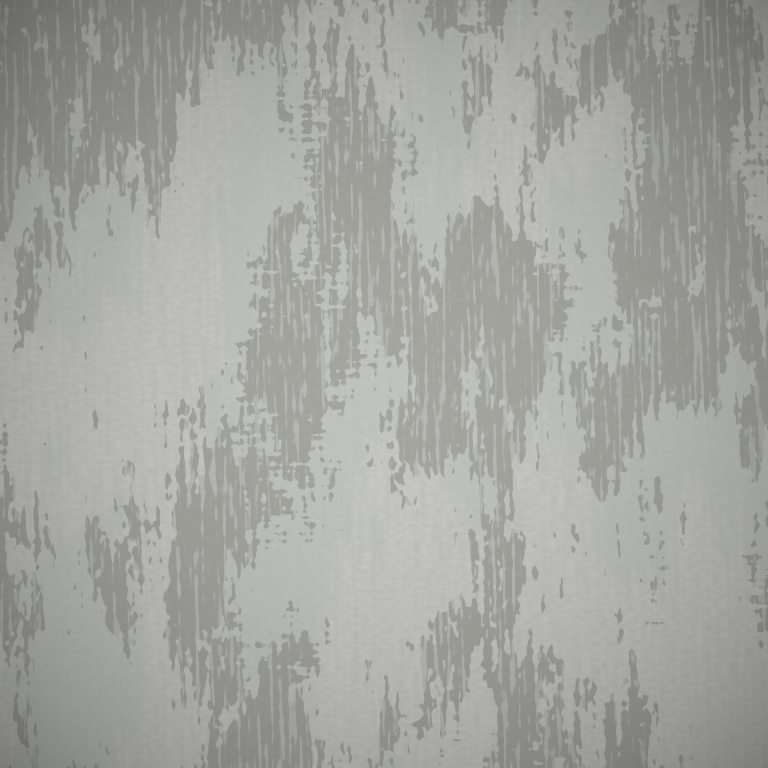
Reproduce this texture procedurally as a WebGL 2 fragment shader.

```glsl
#version 300 es
precision highp float;
// Weathered grey plaster: pale film worn away in ragged vertical streaks, with a vignette.

#define PALE_GREEN vec3(0.748, 0.765, 0.745)
#define PALE_LILAC vec3(0.775, 0.775, 0.768)
#define WORN_GREY vec3(0.645, 0.647, 0.625)
#define WEAR_LEVEL 0.055
#define PATCH_SCALE vec2(5.0, 2.5)
#define STREAK_SCALE vec2(165.0, 10.0)
#define STREAK_STRENGTH 0.6
#define GRAIN_STRENGTH 0.022
#define VIGNETTE vec2(0.55, 0.40)

uniform vec2 u_resolution;
out vec4 fragColor;

// Random unit gradient for a lattice point.
vec2 latticeGradient(vec2 cell) {
    uvec2 k = uvec2(ivec2(cell) + 4096);
    uint h = k.x * 1597334677u ^ k.y * 3812015801u;
    h = (h ^ (h >> 16)) * 2246822519u;
    h = (h ^ (h >> 13)) * 3266489917u;
    h ^= h >> 16;
    float angle = float(h & 65535u) * (6.28319 / 65536.0);
    return vec2(cos(angle), sin(angle));
}

float gradientNoise(vec2 p) {
    vec2 cell = floor(p);
    vec2 f = p - cell;
    vec2 blend = f * f * f * (f * (f * 6.0 - 15.0) + 10.0);
    vec2 e = vec2(1.0, 0.0);
    float a = dot(latticeGradient(cell), f);
    float b = dot(latticeGradient(cell + e.xy), f - e.xy);
    float c = dot(latticeGradient(cell + e.yx), f - e.yx);
    float d = dot(latticeGradient(cell + e.xx), f - e.xx);
    return mix(mix(a, b, blend.x), mix(c, d, blend.x), blend.y);
}

// Long vertical fibres; the skew staggers the rows of neighbouring columns.
float fibreNoise(vec2 uv, vec2 scale) {
    vec2 p = uv * scale;
    return gradientNoise(vec2(p.x, p.y + 0.37 * p.x));
}

// Broad patches broken up by ever finer, upright octaves.
float patchField(vec2 uv) {
    float sum = 0.0;
    float weight = 1.0;
    vec2 scale = PATCH_SCALE;
    for (int i = 0; i < 5; i++) {
        sum += weight * gradientNoise(uv * scale + 17.3 * float(i));
        scale *= vec2(2.2, 2.15);
        weight *= 0.66;
    }
    return sum;
}

float softStep(float field) {
    float width = max(0.75 * fwidth(field), 0.02);
    return smoothstep(-width, width, field);
}

void main() {
    vec2 uv = gl_FragCoord.xy / u_resolution;

    // Worn areas with ragged edges
    float fibres = fibreNoise(uv, vec2(95.0, 11.0));
    float crumbs = gradientNoise(uv * vec2(150.0, 85.0) + 31.7);
    float scratches = gradientNoise(uv * vec2(22.0, 140.0) + 53.1);
    float scratchZone = smoothstep(0.0, 0.3, gradientNoise(uv * vec2(4.0, 6.0) + 71.9));
    float field = patchField(uv) + 0.38 * fibres + 0.25 * crumbs
                + 0.4 * scratchZone * scratches;
    float worn = softStep(field - WEAR_LEVEL);

    // Thin pale threads left inside the worn areas
    float threads = fibreNoise(uv + 0.613, STREAK_SCALE)
                  + 0.45 * gradientNoise(uv * vec2(120.0, 55.0) + 11.4);
    worn *= 1.0 - STREAK_STRENGTH * smoothstep(0.10, 0.32, threads);

    // Two faint tones in the pale film
    float filmField = gradientNoise(uv * vec2(6.0, 2.2) + 91.3)
                    + 0.4 * gradientNoise(uv * vec2(17.0, 9.0) + 43.8)
                    + 0.25 * fibres + 0.15 * crumbs;
    float film = smoothstep(-0.12, 0.12, filmField);
    vec3 colour = mix(PALE_GREEN, PALE_LILAC, film);
    colour = mix(colour, WORN_GREY, worn);

    // Fine brushed grain, stronger on the lilac film
    float brushed = gradientNoise(uv * vec2(90.0, 190.0) + 7.7) + 0.6 * threads;
    colour += GRAIN_STRENGTH * brushed * mix(0.6, 1.3, film * (1.0 - worn));

    // Vignette
    vec2 fromCentre = uv - 0.5;
    float r2 = dot(fromCentre, fromCentre);
    colour *= 1.0 - VIGNETTE.x * r2 - VIGNETTE.y * r2 * r2;

    fragColor = vec4(colour, 1.0);
}
```
